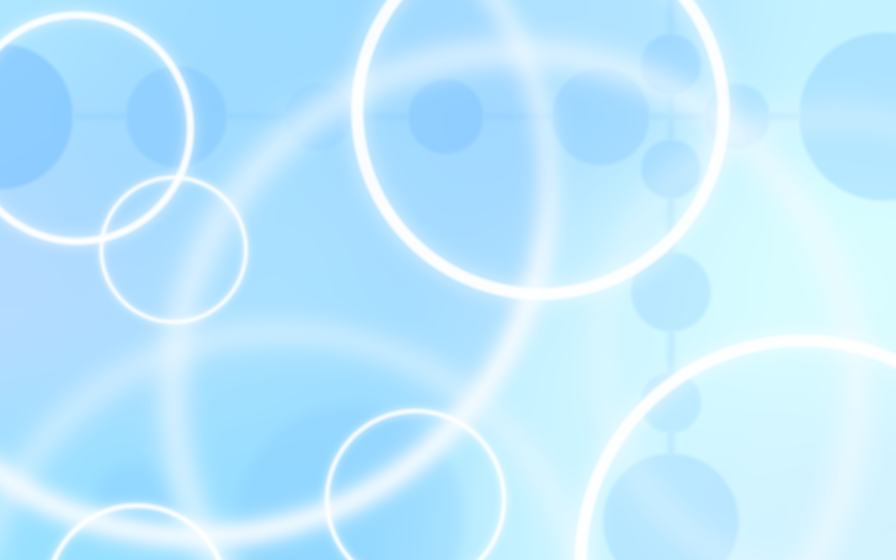
Reproduce this background procedurally as a WebGL 2 fragment shader.

```glsl
#version 300 es
precision highp float;
// Pale blue backdrop of overlapping white rings, soft halos and beaded discs.

uniform vec2 u_resolution;
out vec4 outColor;

// Lengths are in canvas heights, origin at the lower left.
const vec3 BEAD_BLUE = vec3(0.48, 0.76, 1.0);
const vec3 SHADE_BLUE = vec3(0.54, 0.78, 1.0);
const vec3 RING_WHITE = vec3(1.0);
const vec3 HALO_WHITE = vec3(0.95, 0.98, 1.0);
const float DESIGN_ASPECT = 1.6;
const float WASH_FALLOFF = 16.0;
const float EDGE_BLUR = 0.006;
const float ROW_Y = 0.792;
const float COLUMN_X = 1.198;
const float THREAD_HALF_WIDTH = 0.008;
const float THREAD_ALPHA = 0.2;

// Background wash: colour spots and their positions.
const int SPOTS = 14;
const vec2 SPOT_AT[SPOTS] = vec2[](
    vec2(0.02, 0.99), vec2(0.45, 0.95), vec2(1.05, 0.95), vec2(1.55, 0.97),
    vec2(0.03, 0.47), vec2(0.20, 0.75), vec2(0.50, 0.50), vec2(0.85, 0.70),
    vec2(0.10, 0.10), vec2(0.60, 0.15), vec2(1.00, 0.10), vec2(1.10, 0.45),
    vec2(1.45, 0.50), vec2(1.50, 0.10));
const vec3 SPOT_COLOR[SPOTS] = vec3[](
    vec3(0.70, 0.92, 1.0), vec3(0.61, 0.86, 1.0), vec3(0.69, 0.89, 1.0),
    vec3(0.77, 0.95, 1.0), vec3(0.73, 0.86, 1.0), vec3(0.62, 0.84, 1.0),
    vec3(0.68, 0.89, 1.0), vec3(0.65, 0.86, 1.0), vec3(0.59, 0.88, 1.0),
    vec3(0.58, 0.86, 1.0), vec3(0.80, 0.96, 1.0), vec3(0.82, 0.97, 1.0),
    vec3(0.86, 1.00, 1.0), vec3(0.82, 0.95, 1.0));

// Beads: position along the thread, radius, opacity.
const vec3 ROW_BEADS[7] = vec3[](
    vec3(0.000, 0.130, 0.60), vec3(0.315, 0.090, 0.42), vec3(0.569, 0.060, 0.22),
    vec3(0.796, 0.067, 0.45), vec3(1.073, 0.087, 0.32), vec3(1.317, 0.058, 0.25),
    vec3(1.577, 0.150, 0.32));
const vec3 COLUMN_BEADS[5] = vec3[](
    vec3(0.885, 0.054, 0.32), vec3(0.698, 0.053, 0.32), vec3(0.479, 0.071, 0.26),
    vec3(0.281, 0.054, 0.22), vec3(0.069, 0.121, 0.26));

// Circles: centre, radius, then half width (rings) or opacity (halos).
const vec4 RINGS[6] = vec4[](
    vec4(0.138, 0.771, 0.202, 0.0075), vec4(0.310, 0.554, 0.129, 0.0045),
    vec4(0.965, 0.802, 0.327, 0.0120), vec4(1.433, -0.004, 0.396, 0.0120),
    vec4(0.742, 0.108, 0.158, 0.0050), vec4(0.244, -0.063, 0.160, 0.0055));
const vec4 HALOS[3] = vec4[](
    vec4(0.919, 0.296, 0.610, 0.55), vec4(0.500, -0.146, 0.552, 0.38),
    vec4(1.490, 0.375, 0.417, 0.25));
const float HALO_WIDTH = 0.036;
const vec3 GREAT_CIRCLE = vec3(0.354, 0.667, 0.625);
const float GREAT_WIDTH = 0.028;

float circleDistance(vec2 p, vec3 circle) {
    return length(p - circle.xy) - circle.z;
}

float fill(float d, float blur) {
    return 1.0 - smoothstep(-blur, blur, d);
}

float bell(float d, float width) {
    return exp(-d * d / (width * width));
}

vec3 wash(vec2 p) {
    vec4 sum = vec4(0.0);
    for (int i = 0; i < SPOTS; i++) {
        vec2 offset = p - SPOT_AT[i];
        sum += vec4(SPOT_COLOR[i], 1.0) * exp(-WASH_FALLOFF * dot(offset, offset));
    }
    return sum.rgb / sum.a;
}

// Beads strung on a thread; q.x runs along it and q.y across it.
float beadCover(vec2 q, vec3 bead) {
    return bead.z * fill(circleDistance(q, vec3(bead.x, 0.0, bead.y)), EDGE_BLUR);
}

void main() {
    vec2 p = gl_FragCoord.xy / u_resolution * vec2(DESIGN_ASPECT, 1.0);
    vec3 color = wash(p);

    // Blue shading inside the great circle, and two blurred discs below it
    float greatDistance = circleDistance(p, GREAT_CIRCLE);
    float shade = fill(greatDistance, 0.015) * smoothstep(0.45, 1.0, p.x);
    color = mix(color, SHADE_BLUE, 0.32 * shade);
    color = mix(color, BEAD_BLUE, 0.22 * fill(circleDistance(p, vec3(0.625, 0.073, 0.202)), 0.02));
    color = mix(color, BEAD_BLUE, 0.25 * fill(circleDistance(p, vec3(0.240, 0.104, 0.070)), 0.025));

    // Threads and beads
    vec2 row = vec2(p.x, p.y - ROW_Y);
    vec2 column = vec2(p.y, p.x - COLUMN_X);
    float rowCover = THREAD_ALPHA * bell(row.y, THREAD_HALF_WIDTH);
    float columnCover = THREAD_ALPHA * bell(column.y, THREAD_HALF_WIDTH);
    for (int i = 0; i < 7; i++) rowCover = max(rowCover, beadCover(row, ROW_BEADS[i]));
    for (int i = 0; i < 5; i++) columnCover = max(columnCover, beadCover(column, COLUMN_BEADS[i]));
    color = mix(color, BEAD_BLUE, max(rowCover, columnCover));

    // Wide halos, with the great circle brighter toward its base
    for (int i = 0; i < 3; i++) {
        float d = circleDistance(p, HALOS[i].xyz);
        color = mix(color, HALO_WHITE, HALOS[i].w * bell(d, HALO_WIDTH));
    }
    float greatAlpha = mix(0.9, 0.5, smoothstep(0.4, 0.75, p.y));
    color = mix(color, HALO_WHITE, greatAlpha * bell(greatDistance, GREAT_WIDTH));

    // Crisp rings over a faint bloom
    for (int i = 0; i < 6; i++) {
        float d = circleDistance(p, RINGS[i].xyz);
        float halfWidth = RINGS[i].w;
        float cover = max(0.95 * fill(abs(d) - halfWidth, EDGE_BLUR), 0.35 * bell(d, 2.2 * halfWidth));
        color = mix(color, RING_WHITE, cover);
    }
    outColor = vec4(color, 1.0);
}
```
